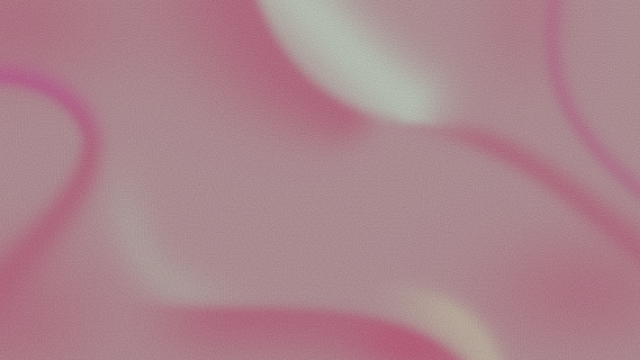
This background is drawn by a WebGL 1 fragment shader. Its source:

```glsl
precision highp float;
// Soft dusty-rose silk folds with pale highlights and fine film grain.

uniform vec2 u_resolution;

const vec3 BASE = vec3(0.665, 0.545, 0.565);
const vec3 ROSE = vec3(0.68, 0.39, 0.48);
const vec3 DEEP_ROSE = vec3(0.71, 0.34, 0.46);
const vec3 MAGENTA = vec3(0.70, 0.36, 0.54);
const vec3 MAUVE = vec3(0.68, 0.42, 0.53);
const vec3 MIST = vec3(0.67, 0.61, 0.60);
const vec3 PALE = vec3(0.70, 0.73, 0.68);
const vec3 CREAM = vec3(0.71, 0.66, 0.60);

vec2 hashGradient(vec2 cell) {
  float h = fract(sin(dot(cell, vec2(127.1, 311.7))) * 43758.5);
  return vec2(cos(6.2832 * h), sin(6.2832 * h));
}

float gradientNoise(vec2 p) {
  vec2 i = floor(p), f = fract(p);
  vec2 u = f * f * (3.0 - 2.0 * f), e = vec2(1.0, 0.0);
  float a = dot(hashGradient(i), f);
  float b = dot(hashGradient(i + e.xy), f - e.xy);
  float c = dot(hashGradient(i + e.yx), f - e.yx);
  float d = dot(hashGradient(i + e.xx), f - e.xx);
  return mix(mix(a, b, u.x), mix(c, d, u.x), u.y);
}

vec2 cubic(vec2 a, vec2 b, vec2 c, vec2 d, float t) {
  float s = 1.0 - t;
  return s * s * s * a + 3.0 * s * s * t * b + 3.0 * s * t * t * c + t * t * t * d;
}

// Returns signed distance (positive left of travel) and position along the curve.
vec2 curveField(vec2 p, vec2 a, vec2 b, vec2 c, vec2 d) {
  const float STEPS = 20.0;
  vec2 start = a, field = vec2(10.0, 0.0);
  for (float i = 0.0; i < STEPS; i++) {
    vec2 end = cubic(a, b, c, d, (i + 1.0) / STEPS);
    vec2 dir = end - start, v = p - start;
    float h = clamp(dot(v, dir) / dot(dir, dir), 0.0, 1.0);
    float dist = length(v - dir * h);
    float side = dir.x * v.y - dir.y * v.x < 0.0 ? -1.0 : 1.0;
    if (dist < abs(field.x)) field = vec2(dist * side, (i + h) / STEPS);
    start = end;
  }
  return field;
}

// Bell-shaped falloff with a separate width on each side of a curve.
float fold(float s, float leftWidth, float rightWidth) {
  float q = s / (s > 0.0 ? leftWidth : rightWidth);
  return exp(-q * q);
}

float glow(vec2 p, vec2 center, vec2 radius) {
  vec2 q = (p - center) / radius;
  return exp(-dot(q, q));
}

void main() {
  vec2 p = gl_FragCoord.xy / u_resolution.y;
  p.x *= 1.7778 * u_resolution.y / u_resolution.x;
  vec3 color = BASE;

  // Broad rose clouds
  color = mix(color, ROSE, 0.65 * glow(p, vec2(0.04, 0.94), vec2(0.30, 0.19)));
  color = mix(color, ROSE, 0.65 * glow(p, vec2(0.0, 0.12), vec2(0.30, 0.22)));
  color = mix(color, ROSE, 0.60 * glow(p, vec2(1.63, 0.19), vec2(0.28, 0.17)));
  color = mix(color, ROSE, 0.35 * glow(p, vec2(1.45, 0.96), vec2(0.14, 0.20)));

  // Misty crescent in the lower left
  vec2 crescent = curveField(p, vec2(0.345, 0.64), vec2(0.32, 0.30), vec2(0.40, 0.16), vec2(0.78, 0.145));
  float crescentFade = smoothstep(0.0, 0.35, crescent.y) * (1.0 - smoothstep(0.65, 1.0, crescent.y));
  color = mix(color, MIST, 0.85 * crescentFade * fold(crescent.x, 0.07, 0.06));

  // Left loop, magenta above and rose below
  vec2 loopTop = curveField(p, vec2(-0.02, 0.787), vec2(0.14, 0.787), vec2(0.25, 0.69), vec2(0.25, 0.595));
  vec2 loopBase = curveField(p, vec2(0.25, 0.595), vec2(0.25, 0.47), vec2(0.09, 0.33), vec2(-0.03, 0.18));
  float loopWidth = mix(0.035, 0.075, loopBase.y);
  float topBand = fold(loopTop.x, 0.04, 0.025);
  float baseBand = fold(loopBase.x, loopWidth, 0.03 + 0.025 * loopBase.y);
  color = mix(color, mix(MAGENTA, ROSE, smoothstep(0.80, 0.52, p.y)), 0.85 * max(topBand, baseBand));

  // Upper fold, with rose shade below its edge
  vec2 edge = curveField(p, vec2(0.69, 1.02), vec2(0.76, 0.80), vec2(0.92, 0.68), vec2(1.09, 0.648));
  float shade = fold(edge.x, 0.025, mix(0.25, 0.055, edge.y));
  color = mix(color, ROSE, 0.88 * shade * (1.0 - smoothstep(0.72, 1.0, edge.y)));

  // Rose ribbon running to the right border
  vec2 ribbon = curveField(p, vec2(1.09, 0.648), vec2(1.35, 0.67), vec2(1.55, 0.50), vec2(1.80, 0.28));
  float ribbonBand = fold(ribbon.x, 0.028 + 0.025 * ribbon.y, 0.035);
  color = mix(color, ROSE, 0.75 * smoothstep(0.02, 0.4, ribbon.y) * ribbonBand);

  // Pale highlight trimmed by the fold and the ribbon
  vec2 sheen = curveField(p, vec2(0.80, 1.05), vec2(0.92, 0.90), vec2(1.02, 0.80), vec2(1.13, 0.72));
  float trim = smoothstep(-0.015, 0.05, edge.x) * smoothstep(-0.012, 0.025, ribbon.x);
  color = mix(color, PALE, trim * fold(sheen.x, 0.105, 0.12));

  // Mauve line at the upper right
  vec2 line = curveField(p, vec2(1.54, 1.02), vec2(1.51, 0.80), vec2(1.55, 0.65), vec2(1.80, 0.45));
  color = mix(color, MAUVE, 0.75 * fold(line.x, 0.03, 0.025));

  // Cream crest above the lower rose fold
  vec2 crest = curveField(p, vec2(0.98, 0.20), vec2(1.20, 0.19), vec2(1.33, 0.12), vec2(1.37, -0.03));
  color = mix(color, CREAM, 0.9 * smoothstep(0.0, 0.6, crest.y) * fold(crest.x, 0.04, 0.10));
  vec2 hem = curveField(p, vec2(0.30, 0.16), vec2(0.60, 0.07), vec2(1.0, 0.21), vec2(1.27, -0.02));
  float hemShade = smoothstep(0.0, 0.35, hem.y) * fold(hem.x, 0.028, 0.13);
  color = mix(color, ROSE, 0.85 * hemShade);
  color = mix(color, DEEP_ROSE, 0.7 * hemShade * glow(p, vec2(1.12, 0.03), vec2(0.14, 0.09)));

  // Fine grain
  color += 0.045 * gradientNoise(p * 230.0);
  gl_FragColor = vec4(color, 1.0);
}
```
